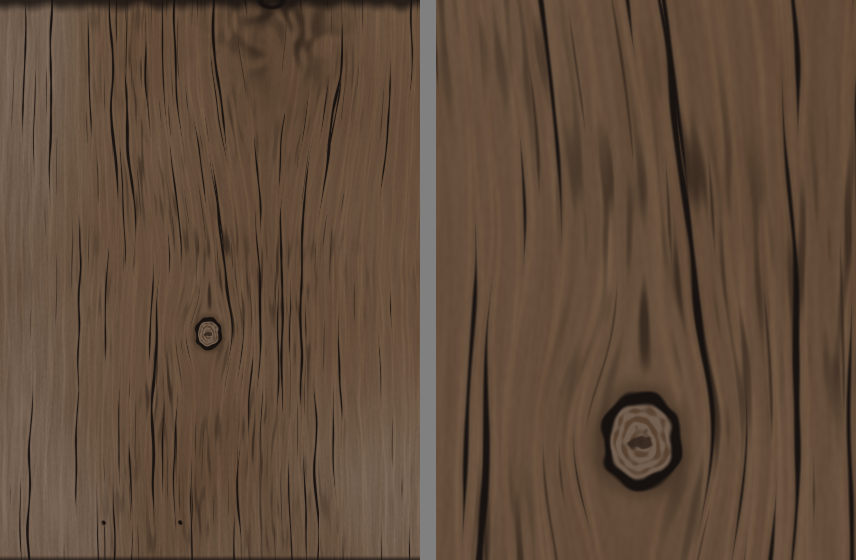
Left: the whole. Right: its middle third, enlarged.
Reproduce this texture procedurally as a Shadertoy shader.

```glsl
// Weathered brown plank: vertical grain parted around a small round knot and
// a larger smudged knot on the top edge. Grain is a warped x coordinate that
// drives gradient-noise fibres and tapered cracks scattered over columns.

const vec2 KNOT = vec2(0.372, 0.404);
const vec2 TOP_KNOT = vec2(0.485, 1.0);
const vec3 CRACK = vec3(0.085, 0.065, 0.058);
const vec3 DARK_WOOD = vec3(0.19, 0.14, 0.105);
const vec3 BROWN = vec3(0.345, 0.255, 0.185);
const vec3 TAN = vec3(0.415, 0.325, 0.245);
const vec3 GREY_TAN = vec3(0.445, 0.37, 0.31);

float hash(vec2 p) {
    vec3 q = fract(p.xyx * 0.1031);
    q += dot(q, q.yzx + 33.33);
    return fract((q.x + q.y) * q.z);
}

float cornerSlope(vec2 cell, vec2 offset) {
    float angle = 6.2832 * hash(cell + 57.0);
    return dot(vec2(cos(angle), sin(angle)), offset);
}

float gradientNoise(vec2 p) {
    vec2 i = floor(p), f = p - i;
    vec2 w = f * f * f * (f * (f * 6.0 - 15.0) + 10.0);
    vec2 e = vec2(1.0, 0.0);
    return mix(mix(cornerSlope(i, f), cornerSlope(i + e, f - e), w.x),
               mix(cornerSlope(i + e.yx, f - e.yx), cornerSlope(i + 1.0, f - 1.0), w.x), w.y);
}

// Squeezes x towards a centre, so that the lines drawn in it part around it.
float part(float x, float centre, float radius, float strength) {
    float d = x - centre;
    return centre + d * (1.0 - strength * exp(-d * d / (radius * radius)));
}

float grainX(vec2 p) {
    float rise = (p.y - KNOT.y) / 0.065;
    float x = part(p.x, KNOT.x, 0.05, 0.85 * exp(-rise * rise));
    x = part(x, TOP_KNOT.x, 0.15, 0.76 * smoothstep(0.5, 0.97, p.y));
    return x + 0.014 * gradientNoise(p * vec2(4.0, 2.6));
}

// Signed distance to tapered cracks, at most one per column and segment.
float crackDistance(vec2 grain, float stretch, float columns, float rate, float halfWidth, float chance) {
    float column = floor(grain.x * columns);
    vec2 id = vec2(column, columns);
    float along = grain.y * rate + 9.0 * hash(id);
    vec2 segment = vec2(column + 13.0 * columns, floor(along));
    float t = fract(along);
    float span = mix(0.55, 1.0, hash(segment + 3.0));
    float taper = smoothstep(0.0, 0.3, t) * (1.0 - smoothstep(span - 0.35, span, t));
    float centre = 0.5 + 0.45 * (hash(id + 5.0) - 0.5)
                 + 0.22 * gradientNoise(vec2(column * 7.3, grain.y * 9.0));
    float d = abs(fract(grain.x * columns) - centre) / (columns * stretch);
    float swell = 0.75 + 0.5 * gradientNoise(vec2(column * 3.7, grain.y * 24.0));
    float width = halfWidth * swell * mix(0.5, 1.15, hash(segment + 8.0));
    float present = step(hash(segment), chance);
    return d - mix(-0.003, width, taper * present);
}

float fill(float d, float softness) {
    return 1.0 - smoothstep(-softness, softness, d);
}

vec3 woodColour(vec2 p, vec2 grain, float middle) {
    float fibre = 0.5 * gradientNoise(grain * vec2(95.0, 5.0))
                + 0.45 * gradientNoise(grain * vec2(260.0, 17.0))
                + 0.25 * gradientNoise(p * vec2(300.0, 130.0));
    float cloud = gradientNoise(p * vec2(5.0, 3.0) + 4.0);
    float tone = 0.83 + 0.65 * fibre + 0.45 * cloud - 0.25 * middle;
    float grey = smoothstep(0.28, 0.0, p.x) + 0.6 * smoothstep(0.5, 0.0, p.y) + 0.5 * cloud;
    vec3 light = mix(TAN, GREY_TAN, clamp(grey, 0.0, 1.0));
    vec3 colour = mix(BROWN, light, clamp(tone, -0.2, 1.2));
    // Short dark ticks gathered in blotches
    float blotch = smoothstep(-0.2, 0.45, gradientNoise(grain * vec2(14.0, 5.0) + 2.0));
    float ticks = smoothstep(0.0, 0.45, gradientNoise(grain * vec2(140.0, 15.0)));
    return mix(colour, DARK_WOOD, 0.8 * ticks * blotch * (0.12 + 0.88 * middle));
}

vec3 addTopKnot(vec3 colour, vec2 p) {
    vec2 q = (p - TOP_KNOT - vec2(0.015, -0.045)) / vec2(0.095, 0.09);
    vec2 swirl = p * vec2(32.0, 17.0) + 1.6 * vec2(gradientNoise(p * 15.0), gradientNoise(p * 15.0 + 9.0));
    float smudge = exp(-dot(q, q)) * smoothstep(-0.25, 0.35, gradientNoise(swirl));
    colour = mix(colour, DARK_WOOD * 0.8, 0.9 * smudge);
    float ring = abs(length((p - TOP_KNOT) * vec2(0.8, 1.2)) - 0.016) - 0.004;
    return mix(colour, CRACK, fill(ring, 0.003));
}

vec3 addKnot(vec3 colour, vec2 p) {
    vec2 q = (p - KNOT) * vec2(1.2, 1.0);
    float r = length(q) + 0.004 * gradientNoise(p * 70.0);
    float mottle = gradientNoise(p * 150.0) + 0.4 * sin(r * 1100.0);
    vec3 heart = mix(GREY_TAN, BROWN, smoothstep(-0.3, 0.6, mottle));
    float pith = length(q) - 0.006 + 0.008 * gradientNoise(p * 190.0 + 3.0);
    heart = mix(heart, DARK_WOOD, 0.85 * fill(pith, 0.002));
    colour = mix(colour, BROWN * 0.75, 0.6 * fill(r - 0.034, 0.008));
    colour = mix(colour, heart, fill(r - 0.025, 0.0015));
    float rim = abs(r - 0.0255) - 0.0031 - 0.002 * gradientNoise(p * 50.0 + 7.0);
    return mix(colour, CRACK, fill(rim, 0.0015));
}

void mainImage(out vec4 fragColor, in vec2 fragCoord) {
    vec2 p = fragCoord / iResolution.y;
    float softness = max(0.0011, 0.75 / iResolution.y);
    vec2 grain = vec2(grainX(p), p.y);
    float stretch = max(0.15, (grainX(p + vec2(0.001, 0.0)) - grain.x) / 0.001);
    float middle = smoothstep(0.1, 0.3, p.x) * (1.0 - smoothstep(0.5, 0.7, p.x));
    vec3 colour = addTopKnot(woodColour(p, grain, middle), p);

    // Cracks from long and wide to short and thin, with a pale raised rim
    float crack = crackDistance(grain, stretch, 27.0, 1.4, 0.0025, 0.3 + 0.65 * middle);
    crack = min(crack, crackDistance(grain + 0.31, stretch, 39.0, 2.6, 0.0016, 0.2 + 0.5 * middle));
    float hairline = crackDistance(grain + 0.73, stretch, 66.0, 4.5, 0.001, 0.2 + 0.4 * middle);
    float rim = fill(abs(crack - 0.0035) - 0.001, 0.002);
    colour *= 1.0 + 0.09 * rim;
    colour = mix(colour, DARK_WOOD, 0.75 * fill(hairline, softness));
    colour = mix(colour, CRACK, 0.96 * fill(crack, softness));
    colour = addKnot(colour, p);

    // Two worm holes near the foot
    for (int i = 0; i < 2; i++) {
        vec2 hole = vec2(0.186 + 0.136 * float(i), 0.067);
        float d = length((p - hole) * vec2(1.0, 0.8)) - 0.0035 + 0.003 * gradientNoise(p * 120.0);
        colour = mix(colour, CRACK, fill(d, 0.0015));
    }

    // Shaded, ragged top and bottom edges
    float ragged = 0.012 * gradientNoise(p * vec2(30.0, 8.0));
    float shade = 0.8 * smoothstep(0.024, 0.0, 1.0 - p.y + ragged) + 0.65 * smoothstep(0.009, 0.0, p.y);
    fragColor = vec4(mix(colour, CRACK, clamp(shade, 0.0, 1.0)), 1.0);
}
```
